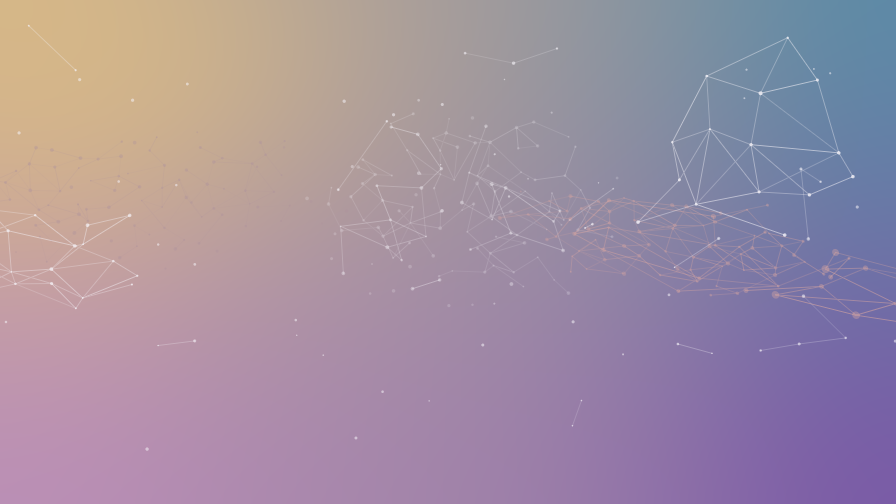
Write a WebGL 1 fragment shader that draws this background.

```glsl
precision highp float;
// Soft four-colour gradient with drifting webs of linked dots.

uniform vec2 u_resolution;

float hash(vec2 p) {
  vec3 q = fract(vec3(p.xyx) * 0.1031);
  q += dot(q, q.yzx + 33.33);
  return fract((q.x + q.y) * q.z);
}

// Soft disc or stroke coverage for a distance and half-width.
float coverage(float dist, float halfWidth) {
  return clamp((halfWidth - dist) * u_resolution.y + 0.5, 0.0, 1.0);
}

float segment(vec2 p, vec2 a, vec2 b) {
  vec2 ab = b - a;
  return length(p - a - ab * clamp(dot(p - a, ab) / dot(ab, ab), 0.0, 1.0));
}

// Jittered node of a cell: position in xy, presence in z.
// area holds the centre and the reach of an ellipse.
vec3 node(vec2 id, vec2 cell, vec4 area, float density, float seed) {
  vec2 key = id + seed + 100.0;
  vec2 pos = (id + 0.04 + 0.92 * vec2(hash(key), hash(key + 41.7))) * cell;
  float inside = 1.0 - smoothstep(0.55, 1.1, length((pos - area.xy) / area.zw));
  return vec3(pos, step(hash(key + 87.3), density * inside));
}

// Opacity of a web: x is its lines, y is its dots.
vec2 web(vec2 p, vec2 cell, vec4 area, float density, float links, float dotSize, float seed) {
  vec2 result = vec2(0.0);
  vec2 margin = area.zw * 1.1 + cell * 2.0;
  if (any(greaterThan(abs(p - area.xy), margin))) return result;
  vec2 home = floor(p / cell);
  for (int j = -1; j <= 1; j++) {
    for (int i = -1; i <= 1; i++) {
      vec2 id = home + vec2(float(i), float(j));
      vec3 a = node(id, cell, area, density, seed);
      if (a.z < 0.5) continue;
      float size = dotSize * (0.5 + 0.8 * hash(id + seed + 163.0));
      result.y = max(result.y, coverage(length(p - a.xy), size));

      // Links run to the right and upper neighbours.
      for (int k = 0; k < 4; k++) {
        float n = float(k);
        vec2 next = id + vec2(min(1.0, 2.0 - n), min(1.0, n));
        vec3 b = node(next, cell, area, density, seed);
        float chance = hash(id * 1.7 + n * 13.1 + seed + 211.0);
        float strength = b.z * step(chance, links) * (1.0 - 0.6 * chance / links);
        result.x = max(result.x, strength * coverage(segment(p, a.xy, b.xy), 0.0009));
      }
    }
  }
  return result;
}

vec3 background(vec2 uv) {
  float across = pow(uv.x, 1.12);
  across = mix(across, smoothstep(0.0, 1.0, across), 0.85);
  vec3 top = mix(vec3(0.83, 0.71, 0.54), vec3(0.37, 0.54, 0.65), across);
  vec3 bottom = mix(vec3(0.73, 0.56, 0.71), vec3(0.48, 0.36, 0.65), across);
  vec3 color = mix(bottom, top, smoothstep(-0.05, 1.05, uv.y));
  // Muted mauve through the middle.
  float middle = sin(3.14159 * uv.x);
  color = mix(color, vec3(0.65, 0.57, 0.64), 0.42 * middle * middle);
  // Warm light at the upper left.
  vec2 d = uv - vec2(0.1, 0.85);
  return mix(color, vec3(0.85, 0.73, 0.52), 0.5 * exp(-dot(d, d) * 12.0));
}

void main() {
  vec2 uv = gl_FragCoord.xy / u_resolution;
  vec2 p = vec2((uv.x - 0.5) * u_resolution.x / u_resolution.y + 0.889, uv.y);
  vec3 color = background(uv);
  vec3 white = vec3(0.96, 0.95, 0.97);
  vec3 peach = vec3(0.83, 0.64, 0.63);

  // Distant mauve mesh on the left.
  vec2 w = web(p, vec2(0.042, 0.034), vec4(0.28, 0.62, 0.46, 0.16), 0.9, 0.4, 0.003, 5.0);
  color = mix(color, vec3(0.68, 0.57, 0.61), min(dot(w, vec2(0.2, 0.35)), 0.5));

  // Pale mesh across the middle, in two depths.
  w = web(p, vec2(0.042, 0.04), vec4(0.92, 0.59, 0.36, 0.21), 0.9, 0.4, 0.0028, 17.0);
  color = mix(color, white, min(dot(w, vec2(0.2, 0.2)), 0.35));
  w = web(p, vec2(0.066, 0.064), vec4(0.90, 0.59, 0.36, 0.23), 0.75, 0.35, 0.003, 29.0);
  color = mix(color, white, min(dot(w, vec2(0.4, 0.38)), 0.6));

  // Peach ribbon sinking to the right, with larger dots close by.
  vec2 ribbon = p + vec2(0.0, 0.13 * (p.x - 1.4));
  w = web(ribbon, vec2(0.052, 0.03), vec4(1.32, 0.51, 0.40, 0.11), 0.95, 0.6, 0.0032, 43.0);
  color = mix(color, peach, min(dot(w, vec2(0.45, 0.35)), 0.6));
  w = web(ribbon, vec2(0.13, 0.055), vec4(1.46, 0.51, 0.42, 0.12), 0.95, 0.7, 0.004, 47.0);
  color = mix(color, peach, min(dot(w, vec2(0.6, 0.4)), 0.7));
  w = web(ribbon, vec2(0.15, 0.04), vec4(1.74, 0.465, 0.38, 0.09), 0.9, 0.75, 0.006, 59.0);
  color = mix(color, peach, min(dot(w, vec2(0.65, 0.4)), 0.7));

  // Bright webs at the upper right and the left edge.
  w = web(p, vec2(0.105, 0.095), vec4(1.52, 0.69, 0.27, 0.24), 0.97, 0.75, 0.0032, 71.0);
  color = mix(color, white, min(dot(w, vec2(0.6, 0.75)), 0.85));
  w = web(p, vec2(0.08, 0.05), vec4(0.09, 0.49, 0.26, 0.14), 0.95, 0.65, 0.0028, 83.0);
  color = mix(color, white, min(dot(w, vec2(0.5, 0.65)), 0.8));

  // Sparse dots and short links over the whole field.
  w = web(p, vec2(0.09, 0.085), vec4(0.85, 0.60, 1.15, 0.58), 0.4, 0.22, 0.0026, 97.0);
  color = mix(color, white, min(dot(w, vec2(0.38, 0.55)), 0.75));

  gl_FragColor = vec4(color, 1.0);
}
```
